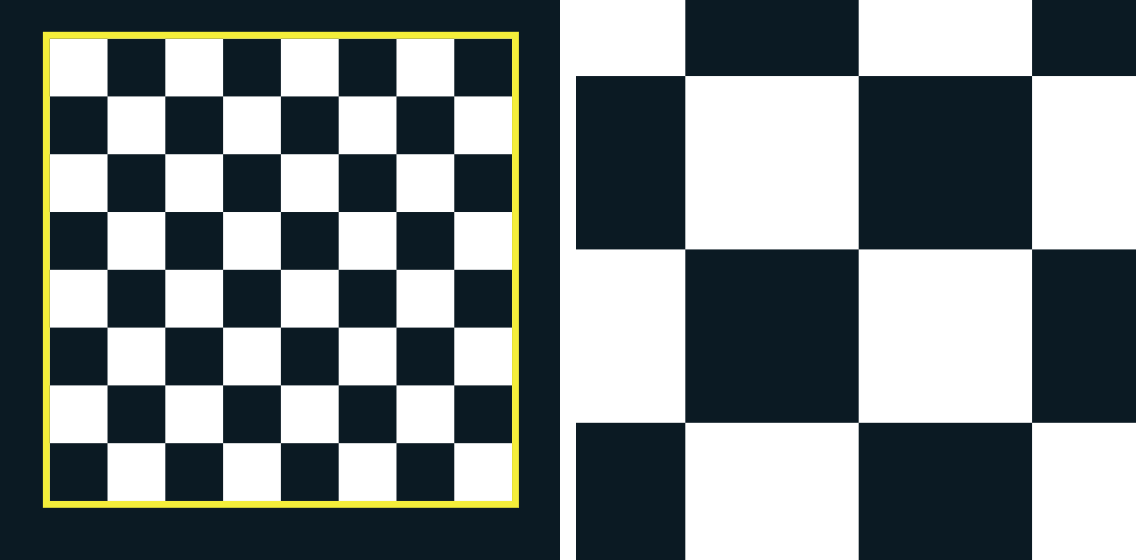
Left: the whole. Right: its middle third, enlarged.
A WebGL 2 fragment shader for this pattern:

```glsl
#version 300 es
precision highp float;
// Draws an eight by eight checkerboard in a thin yellow frame on a dark navy ground.

uniform vec2 u_resolution;
out vec4 fragColor;

const vec3 NAVY = vec3(0.043, 0.102, 0.137);
const vec3 WHITE = vec3(1.0);
const vec3 YELLOW = vec3(0.957, 0.933, 0.227);

const float CELLS = 8.0;
const vec2 BOARD_CENTRE = vec2(0.5016, 0.5182);
const float BOARD_HALF = 0.4128;
const float FRAME_WIDTH = 0.0122;

// Signed distance to an axis-aligned square.
float squareDistance(vec2 p, float halfSize) {
    vec2 d = abs(p) - halfSize;
    return length(max(d, 0.0)) + min(max(d.x, d.y), 0.0);
}

// Coverage of a shape, softened over one pixel.
float coverage(float dist, float pixel) {
    return clamp(0.5 - dist / pixel, 0.0, 1.0);
}

// Smoothed square wave per axis: -1 in even cells, +1 in odd cells.
vec2 alternate(vec2 cell, float pixel) {
    vec2 edge = abs(mod(cell + 0.5, 2.0) - 1.0) - 0.5;
    return clamp(2.0 * edge / pixel, -1.0, 1.0);
}

// Share of white at a point measured in cells.
float checker(vec2 cell, float pixel) {
    vec2 wave = alternate(cell, pixel);
    return 0.5 - 0.5 * wave.x * wave.y;
}

void main() {
    // Square canvas units with the origin at the lower left.
    float side = min(u_resolution.x, u_resolution.y);
    vec2 uv = (gl_FragCoord.xy - 0.5 * (u_resolution - side)) / side;
    float pixel = 1.0 / side;
    vec2 p = uv - BOARD_CENTRE;

    // Checkered squares, with the lower left one dark.
    float cellSize = 2.0 * BOARD_HALF / CELLS;
    vec2 cell = (p + BOARD_HALF) / cellSize;
    vec3 board = mix(NAVY, WHITE, checker(cell, pixel / cellSize));

    // Ground, frame, then board.
    float frameMask = coverage(squareDistance(p, BOARD_HALF + FRAME_WIDTH), pixel);
    float boardMask = coverage(squareDistance(p, BOARD_HALF), pixel);
    vec3 color = mix(NAVY, YELLOW, frameMask);
    color = mix(color, board, boardMask);

    fragColor = vec4(color, 1.0);
}
```
